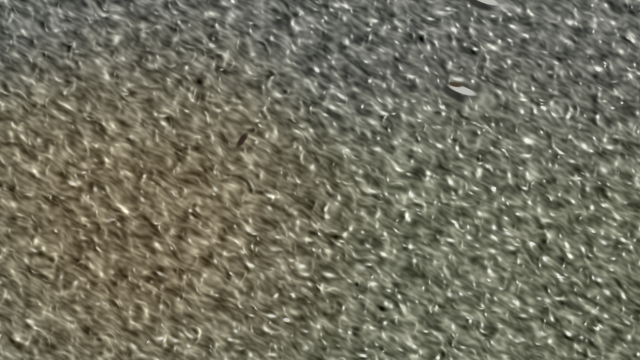
Reproduce this texture procedurally as a WebGL 2 fragment shader.

```glsl
#version 300 es
precision highp float;
// Shallow, wind-ruffled water seen from above, pale silt fading to grey-green.
// Stretched gradient noise makes streaked ripples; jittered grids scatter short
// curved wavelets, each with a bright crest, a dark trough and a sun glint.

uniform vec2 u_resolution;
out vec4 fragColor;

const float WIND_ANGLE = -0.56;
const float CREST_ANGLE = -1.0;

vec2 hash2(vec2 p) {
    vec3 h = fract(p.xyx * vec3(0.1031, 0.1030, 0.0973));
    h += dot(h, h.yzx + 33.33);
    return fract((h.xx + h.yz) * h.zy);
}

// Coordinates of p in axes turned by the given angle.
vec2 toAxes(vec2 p, float angle) {
    float c = cos(angle), s = sin(angle);
    return vec2(c * p.x + s * p.y, c * p.y - s * p.x);
}

vec2 gradientAt(vec2 cell) {
    float a = 6.28318 * hash2(cell + 371.0).x;
    return vec2(cos(a), sin(a));
}

// Gradient noise, roughly -0.7 to 0.7.
float noise(vec2 p) {
    vec2 i = floor(p), f = p - i;
    vec2 u = f * f * f * (f * (f * 6.0 - 15.0) + 10.0);
    vec2 e = vec2(1.0, 0.0);
    float low = mix(dot(gradientAt(i), f), dot(gradientAt(i + e), f - e), u.x);
    float high = mix(dot(gradientAt(i + e.yx), f - e.yx),
                     dot(gradientAt(i + e.xx), f - e.xx), u.x);
    return mix(low, high, u.y);
}

// Soft-edged ellipse: 1 inside, 0 outside.
float ellipse(vec2 p, vec2 center, vec2 radii, float angle, float blur) {
    float d = length(toAxes(p - center, angle) / radii);
    return 1.0 - smoothstep(1.0 - blur, 1.0 + blur, d);
}

float bell(float x, float width) {
    return exp(-x * x / (width * width));
}

// Light and dark streaks drawn out along the wind.
float rippleTone(vec2 p) {
    vec2 q = toAxes(p, WIND_ANGLE);
    float tone = 0.21 * noise(q * vec2(15.0, 25.0));
    tone += 0.21 * noise(q * vec2(22.0, 52.0) + 19.0);
    tone += 0.19 * noise(q * vec2(42.0, 98.0) + 43.0);
    return tone + 0.05 * noise(p * 4.0 + 5.0);
}

// Scattered curved wavelets: x is crest minus trough, y is glint.
vec2 wavelets(vec2 p, float cells, float glintChance) {
    vec2 g = p * cells, home = floor(g), sum = vec2(0.0);
    for (int y = -1; y <= 1; y++) {
        for (int x = -1; x <= 1; x++) {
            vec2 cell = home + vec2(x, y);
            vec2 place = hash2(cell), kind = hash2(cell + 137.0), spark = hash2(cell + 59.0);
            vec2 d = toAxes(g - cell - place, CREST_ANGLE + 1.7 * (kind.x - 0.5));
            float reach = mix(0.25, 0.65, kind.y);
            float taper = max(0.0, 1.0 - d.x * d.x / (reach * reach));
            float bend = d.y + 1.8 * (spark.x - 0.5) * d.x * d.x;
            float width = mix(0.08, 0.17, spark.y);
            float crest = bell(bend, width) - 0.45 * bell(bend + 2.3 * width, 1.5 * width);
            float power = mix(0.25, 1.0, fract(kind.y * 9.7));
            sum.x += taper * power * crest;

            // One bead of light somewhere on the crest, drawn out along it.
            float bead = bell(d.x - 0.5 * (place.x - 0.5), mix(0.10, 0.20, kind.x)) * bell(bend, 0.095);
            float strength = mix(0.5, 1.3, fract(spark.y * 5.3));
            sum.y = max(sum.y, bead * strength * step(spark.x, glintChance));
        }
    }
    return sum;
}

// Slow change of water colour across the scene.
vec3 waterColor(vec2 p) {
    vec3 grey = vec3(0.395, 0.402, 0.380);
    vec3 green = vec3(0.415, 0.424, 0.355);
    vec3 silt = vec3(0.450, 0.408, 0.318);
    float drift = 0.10 * noise(p * 2.5);
    vec3 water = mix(green, grey, smoothstep(0.35, 1.0, p.y + drift));
    vec2 offset = (p - vec2(0.36, 0.36)) * vec2(0.95, 1.15);
    float silty = 1.0 - smoothstep(0.12, 0.78, length(offset) + drift);
    return mix(water, silt, silty);
}

// Small pale boat with a dark shadow under its hull.
vec3 addBoat(vec3 color, vec2 p, vec2 center) {
    float shadow = ellipse(p, center + vec2(-0.013, -0.009), vec2(0.042, 0.013), -0.45, 0.4);
    float hull = ellipse(p, center + vec2(0.012, -0.002), vec2(0.040, 0.010), -0.33, 0.25);
    float cabin = ellipse(p, center + vec2(-0.008, 0.013), vec2(0.018, 0.006), -0.2, 0.4);
    color = mix(color, vec3(0.17, 0.17, 0.16), 0.8 * shadow);
    color = mix(color, vec3(0.74, 0.74, 0.72), hull);
    return mix(color, vec3(0.30, 0.25, 0.20), cabin);
}

void main() {
    vec2 p = gl_FragCoord.xy / u_resolution.y;
    vec2 bent = p + 0.010 * vec2(noise(p * 15.0), noise(p * 15.0 + 57.0));
    float sunny = smoothstep(0.1, 1.5, p.x - 0.5 * p.y + 0.3);

    // Streaks and wavelets; bright tones are stretched upward.
    float glintChance = mix(0.25, 0.6, sunny);
    vec2 waves = wavelets(bent, 20.0, glintChance) + 0.7 * wavelets(bent + 3.7, 29.0, glintChance);
    float grain = 1.0 + 1.3 * noise(toAxes(bent, WIND_ANGLE) * vec2(45.0, 80.0) + 7.0);
    float tone = rippleTone(bent) + 0.22 * waves.x * grain;
    tone += 0.6 * max(tone, 0.0) * max(tone, 0.0);
    vec3 color = waterColor(p) + tone * vec3(1.0, 1.0, 0.95);

    // Sun glints, stronger toward the lower right.
    float light = clamp(waves.y * grain, 0.0, 1.0) * mix(0.5, 0.9, sunny);
    color = mix(color, vec3(0.93, 0.94, 0.90), light);

    // Floating objects and a dark mark.
    color = addBoat(color, p, vec2(1.272, 0.752));
    color = addBoat(color, p, vec2(1.335, 1.003));
    color = mix(color, vec3(0.17, 0.13, 0.10), 0.9 * ellipse(p, vec2(0.673, 0.612), vec2(0.022, 0.008), 0.95, 0.5));
    fragColor = vec4(clamp(color, 0.0, 1.0), 1.0);
}
```
